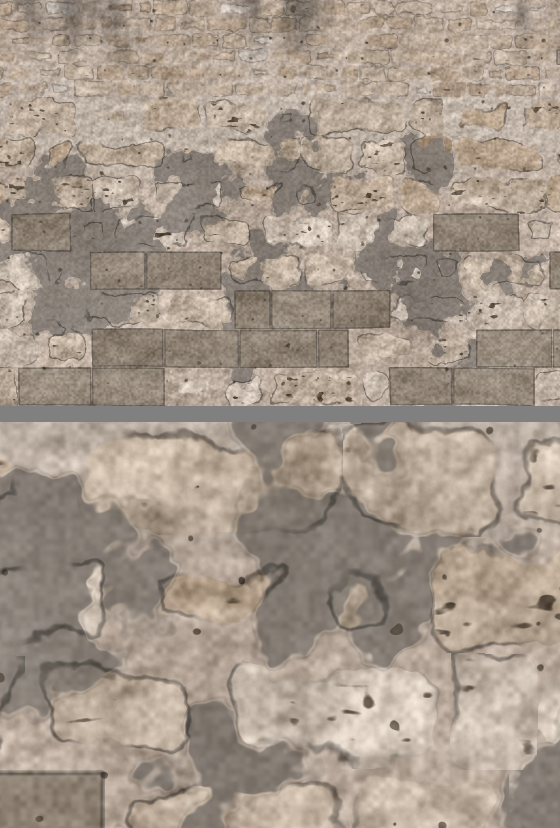
Top, the full canvas; bottom, a detail of the centre.
A WebGL 2 fragment shader for this texture:

```glsl
#version 300 es
precision highp float;
// Weathered masonry wall: courses of eroded limestone and neat ashlar blocks
// below, small half-buried rubble above. Jittered courses give rounded-box
// distances; fractal noise frays edges, opens pits and spreads grey render.

#define COURSE_SIZE vec2(0.155, 0.095)
#define RUBBLE_SIZE vec2(0.074, 0.040)
#define RUBBLE_START 0.76
#define ASHLAR_SHARE 0.36
#define FRAY 0.58
#define GREY_LEVEL 0.685
#define GRAIN 0.13
#define MORTAR vec3(0.735, 0.675, 0.622)
#define PALE_STONE vec3(0.775, 0.725, 0.675)
#define TAN_STONE vec3(0.680, 0.595, 0.505)
#define ASHLAR vec3(0.555, 0.507, 0.452)
#define RENDER_GREY vec3(0.510, 0.480, 0.450)

uniform vec2 u_resolution;
out vec4 fragColor;

struct Stone {
  float edge;   // signed distance, negative inside
  vec2 id;
  float neat;   // 1 for a cut block
};

float hash(vec2 p) {
  return fract(sin(dot(p, vec2(127.1, 311.7))) * 43758.5);
}

float noise(vec2 p) {
  vec2 i = floor(p), f = fract(p);
  f = f * f * (3.0 - 2.0 * f);
  return mix(mix(hash(i), hash(i + vec2(1, 0)), f.x),
             mix(hash(i + vec2(0, 1)), hash(i + vec2(1, 1)), f.x), f.y);
}

float fbm(vec2 p) {
  float sum = 0.0, amp = 0.516;
  for (int i = 0; i < 5; i++) {
    sum += amp * noise(p);
    p = mat2(1.6, 1.2, -1.2, 1.6) * p + 7.3;
    amp *= 0.5;
  }
  return sum;
}

float joint(float i, float row) {
  return i + 0.64 * (hash(vec2(i, row + 17.0)) - 0.5);
}

// Finds the stone around p in running courses of the given size.
Stone layStone(vec2 p, vec2 size, float base) {
  float row = floor((p.y - base) / size.y);
  float rowKey = row + base * 100.0;
  float x = p.x / size.x + 7.0 * hash(vec2(rowKey, 3.0));
  float i = floor(x);
  if (x < joint(i, rowKey)) i -= 1.0;
  else if (x >= joint(i + 1.0, rowKey)) i += 1.0;
  float lo = joint(i, rowKey), hi = joint(i + 1.0, rowKey);

  Stone s;
  s.id = vec2(i, rowKey);
  float height = base + (row + 0.5) * size.y;
  float share = ASHLAR_SHARE * (1.0 - smoothstep(0.32, 0.62, height));
  s.neat = step(hash(s.id + 5.0), share);

  vec2 q = vec2(x - 0.5 * (lo + hi), fract((p.y - base) / size.y) - 0.5) * size;
  float inset = mix(size.y * (0.04 + 0.13 * hash(s.id + 9.0)), 0.002, s.neat);
  float radius = mix(0.2 * size.y, 0.002, s.neat);
  vec2 d = abs(q) - (vec2(hi - lo, 1.0) * 0.5 * size - inset - radius);
  s.edge = length(max(d, 0.0)) + min(max(d.x, d.y), 0.0) - radius;

  float fray = (fbm(p * 1.6 / size.y) - 0.48) * FRAY * size.y;
  float buried = 0.22 * size.y * step(0.78, hash(s.id + 13.0));
  s.edge += mix(fray + buried, 0.0, s.neat);
  return s;
}

// Sparse round holes, one candidate per grid cell.
float holes(vec2 p, float px) {
  vec2 g = p / 0.04, cell = floor(g);
  vec2 centre = 0.25 + 0.5 * vec2(hash(cell + 2.0), hash(cell + 8.0));
  float radius = 0.0015 + 0.0035 * pow(hash(cell + 4.0), 3.0);
  float d = length(g - cell - centre) * 0.04 + 0.004 * (noise(p * 170.0) - 0.5);
  return step(0.8, hash(cell)) * (1.0 - smoothstep(radius - px, radius + px, d));
}

void main() {
  vec2 p = gl_FragCoord.xy / u_resolution.y;
  float px = 1.0 / u_resolution.y;
  vec2 wp = p + 0.006 * (vec2(noise(p * 6.0), noise(p * 6.0 + 40.0)) - 0.5);
  float rubble = step(RUBBLE_START, wp.y);
  Stone s;
  if (rubble > 0.5) s = layStone(wp, RUBBLE_SIZE, RUBBLE_START);
  else s = layStone(wp, COURSE_SIZE, 0.0);
  float inside = 1.0 - smoothstep(-px, px, s.edge);
  float rough = 1.0 - s.neat;

  // Mortar, paler in a band below the rubble
  float broad = fbm(p * 5.0 + 20.0);
  vec3 col = MORTAR + 0.22 * (broad - 0.5);
  float band = exp(-pow((p.y - 0.7) / 0.12, 2.0));
  col = mix(col, vec3(0.76, 0.72, 0.685), 0.5 * band);

  // Stone faces
  float tone = hash(s.id + 21.0);
  float tan_ = clamp(0.75 * smoothstep(0.3, 0.65, p.y) + 0.9 * (tone - 0.5), 0.0, 1.0);
  vec3 face = mix(PALE_STONE, TAN_STONE, tan_);
  face = mix(face, vec3(0.83, 0.80, 0.77), rubble * step(0.93, tone));
  face += 0.35 * (fbm(p * 24.0 + s.id) - 0.5);
  vec3 cut = ASHLAR + 0.09 * (tone - 0.5) + 0.2 * (fbm(p * vec2(14.0, 30.0)) - 0.5);
  face = mix(face, cut, s.neat);
  col = mix(col, face, inside * mix(1.0, 0.7, rubble));

  // Grey render left in joints and across rough stones
  float zone = smoothstep(0.08, 0.3, p.y) * (1.0 - smoothstep(0.52, 0.72, p.y));
  float grey = fbm(p * 8.5 + 31.0) + 0.1 * zone - 0.2 * smoothstep(0.6, 0.78, p.y)
             + 0.05 * smoothstep(-0.01, 0.01, s.edge) - GREY_LEVEL;
  float patchMask = smoothstep(0.0, 0.02, grey) * (1.0 - s.neat * inside);
  float rim = (1.0 - smoothstep(0.0, 0.018, abs(grey + 0.008))) * rough;
  col = mix(col, RENDER_GREY + 0.15 * (broad - 0.5), 0.92 * patchMask);
  col *= 1.0 - 0.1 * rim;

  // Pits in bedded layers, then round holes
  float porosity = 0.6 * noise(p * vec2(60.0, 135.0) + 3.0 * broad)
                 + 0.5 * fbm(p * vec2(24.0, 42.0));
  float level = mix(0.92, 0.7, hash(s.id + 33.0)) + 0.06 * rubble;
  float pits = smoothstep(level, level + 0.09, porosity) * rough
             * (1.0 - smoothstep(-0.008, 0.0, s.edge)) * (1.0 - patchMask);
  pits = max(pits * mix(0.85, 0.45, rubble), 0.75 * holes(p, px));
  col = mix(col, vec3(0.29, 0.25, 0.205), pits);

  // Cracked outlines and joint shadows
  float line = 1.0 - smoothstep(0.0005, 0.0035, abs(s.edge));
  float broken = smoothstep(0.35, 0.65, noise(p * 22.0 + 60.0));
  col *= 1.0 - line * mix(0.33 * broken * (1.0 - 0.4 * rubble), 0.3, s.neat);

  // Raised relief lit from above, and fine grain
  vec2 r = p * 48.0;
  float relief = fbm(r) - fbm(r + vec2(-0.2, 0.35));
  col += relief * mix(0.32, 0.12, max(s.neat * inside, patchMask));
  col += GRAIN * (noise(p * 190.0) - 0.5) * mix(1.0, 0.6, patchMask);

  // Dark runs down from the top
  float runs = smoothstep(0.54, 0.78, fbm(vec2(p.x * 9.0, p.y * 2.5) + 5.0));
  runs *= smoothstep(0.8, 1.0, p.y + 0.12 * (fbm(p * 20.0) - 0.5));
  col *= 1.0 - 0.42 * runs;

  fragColor = vec4(clamp(col, 0.0, 1.0), 1.0);
}
```
